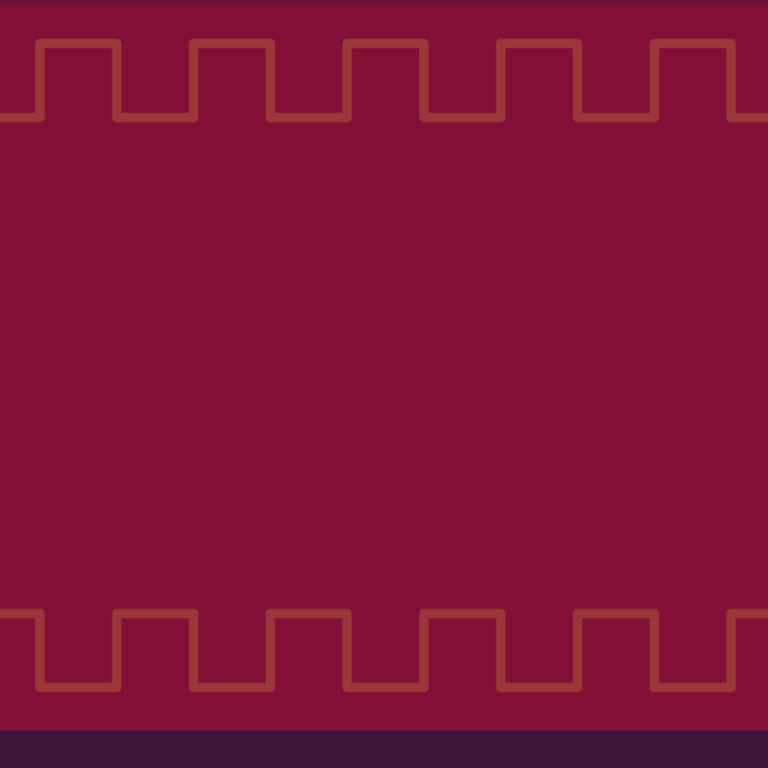
Write a WebGL 2 fragment shader that draws this pattern.

```glsl
#version 300 es
precision highp float;

uniform vec2 u_resolution;
out vec4 fragColor;

const vec3 CRIMSON = vec3(0.512, 0.058, 0.212);
const vec3 PLUM = vec3(0.240, 0.083, 0.240);
const vec3 COPPER = vec3(0.604, 0.214, 0.220);

// Distance to a square wave whose steps lie every `stride` along x.
float squareWave(vec2 p, float stride, float amplitude) {
    float toStep = p.x - stride * floor(p.x / stride + 0.5);
    float riser = length(vec2(toStep, max(abs(p.y) - amplitude, 0.0)));
    float level = 1.0 - 2.0 * mod(floor(p.x / stride), 2.0);
    float tread = abs(p.y - level * amplitude);
    return min(riser, tread);
}

// Filled coverage of a distance, smoothed over `soft` on each side.
float cover(float d, float soft) {
    return 1.0 - smoothstep(-soft, soft, d);
}

void main() {
    vec2 uv = gl_FragCoord.xy / u_resolution;
    float pixel = 1.0 / min(u_resolution.x, u_resolution.y);

    // Shaded upper rim
    float rim = 0.32 * smoothstep(0.984, 1.0, uv.y);
    vec3 color = mix(CRIMSON, PLUM, rim);

    // Meander borders, mirrored about the cloth's axis
    vec2 border = vec2(uv.x - 0.052, abs(uv.y - 0.5241) - 0.3711);
    float line = squareWave(border, 0.1, 0.0482) - 0.0061;
    color = mix(color, COPPER, cover(line, max(0.0016, 0.75 * pixel)));

    // Plain strip along the bottom
    color = mix(color, PLUM, cover(uv.y - 0.0488, 0.6 * pixel));

    fragColor = vec4(color, 1.0);
}
```
